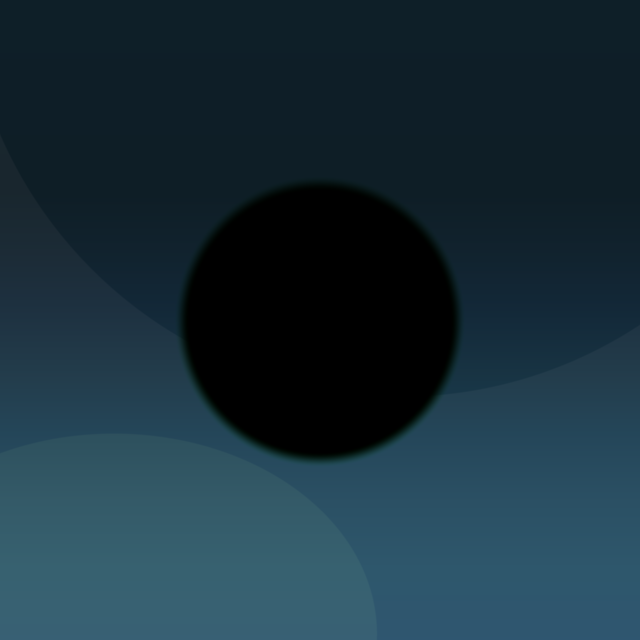
Reproduce this background procedurally as a Shadertoy shader.

```glsl
// A soft black disc over a dusky blue gradient with two large translucent ovals.

const vec3 BLACK = vec3(0.0);
const vec3 UPPER_SHADE = vec3(0.042, 0.034, 0.032);
const vec3 LOWER_TINT = vec3(0.036, 0.040, 0.016);

// Blend towards the next gradient stop between two heights
vec3 addStop(vec3 below, vec3 stop, float fromY, float toY, float y) {
    return mix(below, stop, clamp((y - fromY) / (toY - fromY), 0.0, 1.0));
}

// Vertical gradient, from the bottom up
vec3 duskGradient(float y) {
    vec3 color = vec3(0.185, 0.338, 0.438);
    color = addStop(color, vec3(0.180, 0.340, 0.422), 0.00, 0.115, y);
    color = addStop(color, vec3(0.167, 0.312, 0.390), 0.115, 0.22, y);
    color = addStop(color, vec3(0.143, 0.275, 0.350), 0.22, 0.32, y);
    color = addStop(color, vec3(0.136, 0.236, 0.295), 0.32, 0.414, y);
    color = addStop(color, vec3(0.115, 0.190, 0.250), 0.414, 0.52, y);
    color = addStop(color, vec3(0.108, 0.168, 0.210), 0.52, 0.61, y);
    color = addStop(color, vec3(0.097, 0.150, 0.180), 0.61, 0.70, y);
    return addStop(color, vec3(0.097, 0.155, 0.190), 0.70, 1.00, y);
}

// Approximate signed distance to an ellipse
float ellipseDistance(vec2 p, vec2 center, vec2 radii) {
    vec2 q = (p - center) / radii;
    float len = length(q);
    float slope = length(q / radii);
    return len * (len - 1.0) / max(slope, 0.0001);
}

float coverage(float dist, float softness) {
    return 1.0 - smoothstep(-softness, softness, dist);
}

void mainImage(out vec4 fragColor, in vec2 fragCoord) {
    vec2 uv = fragCoord / iResolution.xy;
    float pixel = 1.0 / min(iResolution.x, iResolution.y);
    vec3 color = duskGradient(uv.y);

    // Broad translucent ovals
    float upper = ellipseDistance(uv, vec2(0.625, 1.061), vec2(0.681));
    float lower = ellipseDistance(uv, vec2(0.178, 0.010), vec2(0.411, 0.3125));
    color -= UPPER_SHADE * coverage(upper, pixel);
    color += LOWER_TINT * coverage(lower, pixel);

    // Central disc with a blurred rim that fades last in red and blue
    float disc = ellipseDistance(uv, vec2(0.5, 0.4975), vec2(0.215));
    vec3 rim = vec3(coverage(disc - 0.003, 0.011),
                    coverage(disc, 0.011),
                    coverage(disc - 0.002, 0.011));
    color = mix(color, BLACK, rim);

    fragColor = vec4(color, 1.0);
}
```
